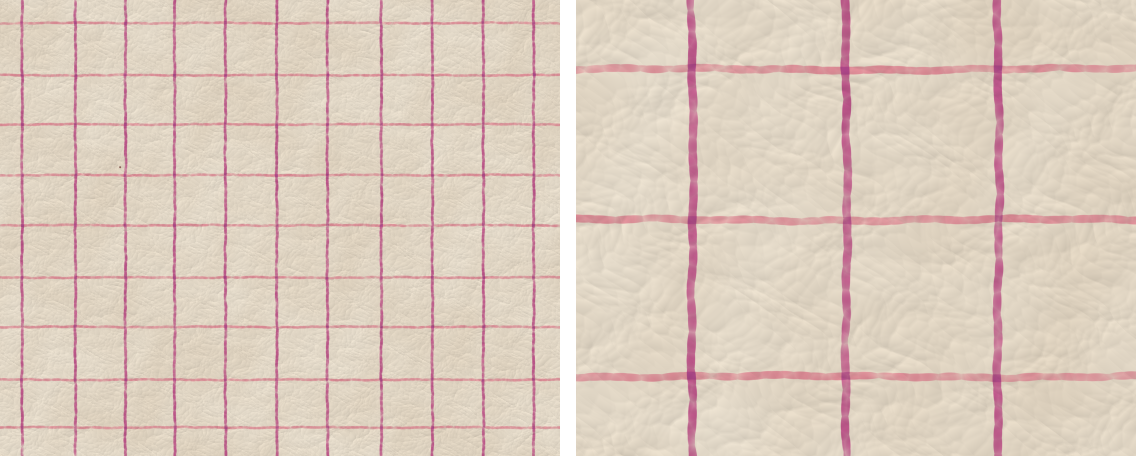
Left: the whole. Right: its middle third, enlarged.
Give the GLSL for this pattern, as a Shadertoy shader.

```glsl
// Aged cream paper ruled with a hand-inked grid of magenta and pink lines.
#define GRID vec2(11.0, 9.0)          // repeats across and down
#define OFFSET vec2(0.46, 0.53)       // first line, in repeats
#define HALF_WIDTH vec2(0.026, 0.024) // vertical, horizontal; in repeats
#define JITTER 0.036                  // uneven spacing of lines
#define RELIEF 0.30                   // strength of the paper tooth
#define STAIN 0.022                   // strength of the mottling
#define PAPER vec3(0.875, 0.832, 0.762)
#define MAGENTA vec3(0.74, 0.35, 0.53)
#define PINK vec3(0.84, 0.53, 0.57)
#define PURPLE vec3(0.60, 0.22, 0.50)

const float TAU = 6.2831853;

vec2 hash2(vec2 p) {
    vec3 q = fract(p.xyx * vec3(0.1031, 0.1030, 0.0973));
    q += dot(q, q.yzx + 33.33);
    return fract((q.xx + q.yz) * q.zy);
}

// Squared distance to the nearest scattered point; wraps after n cells.
float cells(vec2 uv, vec2 n) {
    vec2 p = uv * n, cell = floor(p), f = p - cell;
    float nearest = 1.0;
    for (int y = -1; y <= 1; y++)
    for (int x = -1; x <= 1; x++) {
        vec2 o = vec2(x, y);
        vec2 r = o + hash2(mod(cell + o, n)) - f;
        nearest = min(nearest, dot(r, r));
    }
    return nearest;
}

// Layered sines with whole frequencies, roughly -1 to 1.
float waves(vec2 uv) {
    vec2 p = uv * TAU;
    float s = sin(p.x * 2.0 + p.y + 1.3 * sin(p.y * 3.0));
    s += 0.7 * sin(p.y * 4.0 - p.x * 3.0 + 1.5 * sin(p.x * 5.0 + p.y));
    s += 0.5 * sin(p.x * 9.0 + p.y * 5.0 + 2.0 * sin(p.y * 7.0 - p.x * 4.0));
    return s / 2.2;
}

// Height of the paper: broad dents, slanted fibres and fine grain.
float paperHeight(vec2 uv) {
    vec2 p = uv * TAU;
    uv += 0.004 * vec2(sin(p.y * 13.0 + 2.0 * sin(p.x * 7.0)),
                       sin(p.x * 11.0 + 2.0 * sin(p.y * 9.0)));
    float h = 0.5 * cells(uv, vec2(38.0, 46.0));
    h += 0.45 * cells(vec2(uv.x, uv.y + uv.x), vec2(48.0, 92.0));
    return h + 0.25 * cells(uv, vec2(150.0, 140.0));
}

// Coverage and ink load of one family of wavering parallel lines.
vec2 ruledLine(float across, float along, float count, float offset,
               float halfWidth, float seed, float soft) {
    float s = across * count - offset + 0.5;
    vec2 h = hash2(vec2(mod(floor(s), count) + 3.0, seed));
    float a = along * TAU;
    float waver = 0.006 * sin(a * 4.0 + h.x * TAU)
                + 0.005 * sin(a * 19.0 + h.y * TAU);
    float d = abs(fract(s) - 0.5 - (h.x - 0.5) * 2.0 * JITTER - waver);
    float load = 0.5 + 0.25 * sin(a * 3.0 + h.y * 9.0)
               + 0.25 * sin(a * 8.0 + h.x * 20.0 + sin(a * 5.0));
    return vec2(1.0 - smoothstep(halfWidth - soft, halfWidth + soft, d), load);
}

// Rare dark specks, at most one per repeat.
float speck(vec2 uv, float soft) {
    vec2 p = uv * GRID, id = mod(floor(p), GRID);
    vec2 r = fract(p) - 0.2 - 0.6 * hash2(id + 41.0);
    float present = step(0.985, hash2(id + 71.0).x);
    return present * (1.0 - smoothstep(0.018 - soft, 0.018 + soft, length(r)));
}

void mainImage(out vec4 fragColor, in vec2 fragCoord) {
    vec2 uv = fragCoord / iResolution.xy;
    vec2 soft = 0.75 * GRID / iResolution.xy;

    // Paper tooth, lit from the upper left
    float height = paperHeight(uv);
    float light = paperHeight(uv + vec2(-0.0012, 0.0020)) - height;
    light = clamp(light * RELIEF, -0.075, 0.055);
    float mottle = waves(uv);
    vec3 col = PAPER + STAIN * mottle * vec3(0.6, 0.85, 1.1);

    // Ink, worn where it skips over the tooth
    float wear = cells(uv, vec2(121.0, 99.0));
    vec2 width = HALF_WIDTH * (1.12 - 0.45 * wear);
    vec2 v = ruledLine(uv.x, uv.y, GRID.x, OFFSET.x, width.x, 5.0, soft.x);
    vec2 h = ruledLine(uv.y, uv.x, GRID.y, OFFSET.y, width.y, 17.0, soft.y);
    float inkV = v.x * clamp(0.84 + 0.24 * v.y - 0.55 * wear, 0.0, 1.0);
    float inkH = h.x * clamp(0.80 + 0.25 * h.y - 0.55 * wear, 0.0, 1.0);
    col = mix(col, PINK, inkH);
    col = mix(col, mix(MAGENTA, PURPLE, 0.18 * v.y), inkV);
    col = mix(col, PURPLE, 0.65 * inkV * inkH);

    // Specks and shading
    col = mix(col, vec3(0.42, 0.22, 0.20), 0.8 * speck(uv, soft.y));
    fragColor = vec4(clamp(col * (1.0 + light), 0.0, 1.0), 1.0);
}
```
